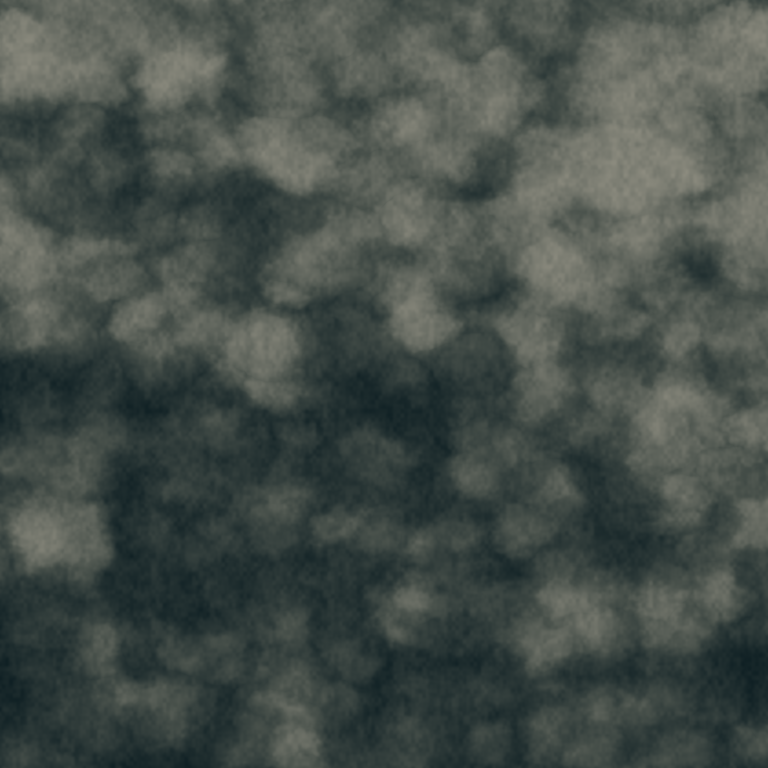
A three.js fragment shader for this texture:

```glsl
varying vec2 vUv;

float hash(vec2 p) {
  return fract(sin(dot(p, vec2(127.1, 311.7))) * 43758.5453);
}

float noise(vec2 p) {
  vec2 i = floor(p), f = fract(p);
  f = f * f * f * (f * (f * 6.0 - 15.0) + 10.0);
  return mix(mix(hash(i), hash(i + vec2(1.0, 0.0)), f.x),
             mix(hash(i + vec2(0.0, 1.0)), hash(i + vec2(1.0, 1.0)), f.x), f.y);
}

// Rotated octaves, centred on zero
float fbm(vec2 p) {
  float sum = 0.0, amp = 0.5;
  for (int i = 0; i < 5; i++) {
    sum += amp * (noise(p) - 0.5);
    p = mat2(1.6, 1.2, -1.2, 1.6) * p + 7.3;
    amp *= 0.6;
  }
  return sum;
}

// Soft round domes scattered one per cell
float puffs(vec2 p) {
  vec2 cell = floor(p);
  float height = 0.0;
  for (int y = -1; y <= 1; y++) {
    for (int x = -1; x <= 1; x++) {
      vec2 id = cell + vec2(float(x), float(y));
      vec2 centre = id + 0.15 + 0.7 * vec2(hash(id), hash(id + 41.7));
      float radius = mix(0.5, 0.95, hash(id + 87.3));
      float dome = smoothstep(0.0, 0.7, 1.0 - length(p - centre) / radius);
      height = max(height, dome * mix(0.6, 1.0, hash(id + 19.1)));
    }
  }
  return height;
}

void main() {
  vec2 p = vUv * vec2(1.0, 1.25);

  // Ragged cloud outlines
  vec2 warp = vec2(fbm(p * 11.0 + 3.0), fbm(p * 11.0 + 31.0));
  vec2 q = p + 0.06 * warp;

  // Cloud cover, thicker towards the top
  float cover = 0.55 * (vUv.y - 0.5) - 0.06;
  cover += 1.15 * fbm(q * 5.0 + 11.0);
  cover += 0.5 * (puffs(q * 6.5 + 5.0) - 0.48);
  cover += 0.3 * (puffs(q * 12.0 + 23.0) - 0.48);

  // Gentle shoulder at both ends
  cover = 0.5 + 0.95 * cover / sqrt(1.0 + 3.0 * cover * cover);

  // Film grain with a faint vertical weave
  cover += 0.1 * (noise(vUv * vec2(130.0, 80.0)) - 0.5);
  cover += 0.08 * (noise(vUv * vec2(210.0, 170.0) + 9.0) - 0.5);

  vec3 deepSky = vec3(0.06, 0.125, 0.14);
  vec3 haze = vec3(0.285, 0.318, 0.294);
  vec3 cloud = vec3(0.56, 0.555, 0.505);
  vec3 color = mix(deepSky, haze, clamp(cover * 2.0, 0.0, 1.0));
  color = mix(color, cloud, clamp(cover * 2.0 - 1.0, 0.0, 1.0));
  gl_FragColor = vec4(color, 1.0);
}
```
